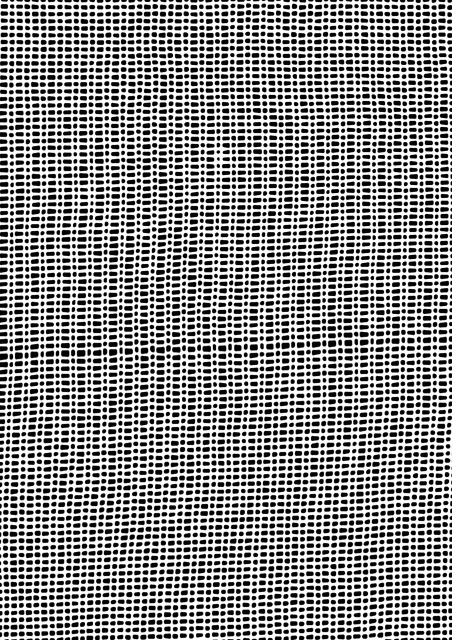
Reproduce this texture procedurally as a Shadertoy shader.

```glsl
// Open net fabric: pale threads around dark rounded holes, alternating wide
// and narrow along each row. A gently warped grid of column pairs and rows is
// cut into cells, and each cell holds one slightly irregular rounded box.

const float PAIRS = 28.8;       // wide + narrow column pairs across
const float ROWS = 90.0;        // rows up the cloth
const float SLACK_ROW = 40.5;   // centre of the loose, darker row
const vec2 THREAD = vec2(0.00142, 0.00200); // half thread widths, canvas heights
const vec3 HOLE_COLOR = vec3(0.012);
const vec3 THREAD_COLOR = vec3(0.992);

float hash(vec2 p) {
    vec3 q = fract(vec3(p.xyx) * 0.1031);
    q += dot(q, q.yzx + 33.33);
    return fract((q.x + q.y) * q.z);
}

float noise(vec2 p) {
    vec2 i = floor(p), f = fract(p);
    f = f * f * (3.0 - 2.0 * f);
    return mix(mix(hash(i), hash(i + vec2(1, 0)), f.x),
               mix(hash(i + vec2(0, 1)), hash(i + vec2(1, 1)), f.x), f.y);
}

float roundedBox(vec2 p, vec2 halfSize, float radius) {
    vec2 q = abs(p) - halfSize + radius;
    return length(max(q, 0.0)) + min(max(q.x, q.y), 0.0) - radius;
}

// Grid coordinates: x counts column pairs, y counts rows.
vec2 weave(vec2 uv) {
    float slant = 0.026 * (1.0 - smoothstep(0.45, 1.0, uv.y));
    float lean = 0.5 * (1.0 - smoothstep(0.0, 0.5, uv.y));
    float x = uv.x * PAIRS + lean + 0.3 * (noise(uv * vec2(3.0, 4.0)) - 0.5);
    x += 0.12 * (noise(uv * vec2(13.0, 16.0) + 7.0) - 0.5);
    float y = (uv.y - slant * uv.x) * ROWS + 0.6;
    y += 0.25 * (noise(uv * vec2(9.0, 5.0) + 31.0) - 0.5);
    float away = y - SLACK_ROW;
    return vec2(x, y - 0.15 * tanh(away));
}

// How strongly wide and narrow columns differ across the cloth.
float contrast(vec2 uv) {
    float band = smoothstep(0.18, 0.45, uv.y) * (1.0 - smoothstep(0.68, 0.95, uv.y));
    float patches = noise(uv * vec2(4.0, 3.0) + 17.0);
    return clamp(0.2 + 0.65 * band + 0.5 * (patches - 0.5), 0.0, 1.0);
}

// Small damaged spot where the threads crowd together.
float snag(vec2 uv, vec2 centre) {
    vec2 d = (uv - centre) / vec2(0.012, 0.016);
    return exp(-dot(d, d));
}

// Signed distance to the nearest hole, in canvas heights.
float holeDistance(vec2 uv, float aspect) {
    vec2 grid = weave(uv);
    vec2 cellSize = vec2(aspect / PAIRS, 1.0 / ROWS);

    // Choose the wide or the narrow column of the pair.
    float pairId = floor(grid.x);
    float share = mix(0.53, 0.65, contrast(uv));
    share += 0.04 * (hash(vec2(pairId, 3.0)) - 0.5);
    float across = fract(grid.x);
    float narrow = step(share, across);
    float width = mix(share, 1.0 - share, narrow);
    float x = across - mix(0.5 * share, 0.5 + 0.5 * share, narrow);

    // Narrow holes sit a little off the row line.
    grid.y += narrow * 0.4 * (noise(uv * vec2(3.0, 4.0) + 53.0) - 0.5);
    float rowId = floor(grid.y);
    vec2 id = vec2(2.0 * pairId + narrow, rowId);
    vec2 p = vec2(x, fract(grid.y) - 0.5) * cellSize;

    // Size, slack row, and irregular shape of this hole.
    float slack = 1.0 - step(0.5, abs(rowId + 0.5 - SLACK_ROW));
    vec2 jitter = vec2(hash(id), hash(id + 41.0)) - 0.5;
    vec2 halfSize = 0.5 * vec2(width, 1.0) * cellSize - THREAD;
    halfSize += jitter * vec2(0.0009, 0.0008);
    halfSize += slack * vec2(-0.0001, 0.0006);
    halfSize -= 0.0008 * (snag(uv, vec2(0.195, 0.70)) + snag(uv, vec2(0.485, 0.755)));
    float along = clamp(p.x / halfSize.x, -1.0, 1.0);
    float taper = (hash(id + 87.0) - 0.5) * 0.0012 * along;
    float waist = 0.0004 * (1.0 - narrow) * (along * along - 0.5);
    halfSize.y += taper + waist;
    p.y -= 0.0008 * (hash(id + 19.0) - 0.5) * along;
    return roundedBox(p, halfSize, min(0.0031, min(halfSize.x, halfSize.y)));
}

void mainImage(out vec4 fragColor, in vec2 fragCoord) {
    vec2 uv = fragCoord / iResolution.xy;
    float aspect = iResolution.x / iResolution.y;
    float edge = 0.72 / iResolution.y;
    float cloth = smoothstep(-edge, edge, holeDistance(uv, aspect));
    fragColor = vec4(mix(HOLE_COLOR, THREAD_COLOR, cloth), 1.0);
}
```
